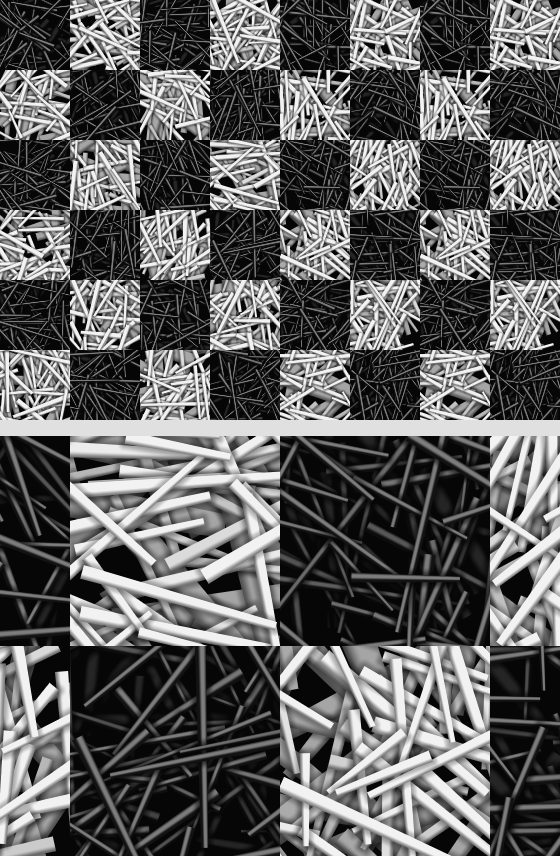
Top: the whole. Bottom: its middle third, enlarged.
This pattern is drawn by a WebGL 2 fragment shader. Its source:

```glsl
#version 300 es
precision highp float;
// Checkerboard of square tiles, each heaped with pale or dark rods.
uniform vec2 u_resolution;
out vec4 fragColor;

const vec2 GRID = vec2(8.0, 6.0);
const int RODS = 84;
const int SLABS = 20;
const float PI = 3.14159;
const float BLACK = 0.025;

float hash(vec3 p) {
    return fract(sin(dot(p, vec3(127.1, 311.7, 74.7))) * 43758.545);
}

// Rod-local position: x along the rod, y across it with the lit side positive.
vec2 rodSpace(vec2 p, vec2 centre, float angle) {
    vec2 along = vec2(cos(angle), sin(angle));
    vec2 across = vec2(-along.y, along.x);
    if (across.y < 0.0) across = -across;
    return vec2(dot(p - centre, along), dot(p - centre, across));
}

float rodDistance(vec2 q, float halfLength, float halfWidth) {
    vec2 d = abs(q) - vec2(halfLength, halfWidth);
    return length(max(d, 0.0)) + min(max(d.x, d.y), 0.0);
}

// Rounded pale shading, dark only along the lower flank.
float paleShade(float s, float tone) {
    return tone * mix(0.5, 1.0, smoothstep(-1.0, -0.1, s));
}

// Near-black body with a narrow glint on the upper flank.
float darkShade(float s, float tone) {
    float glint = 1.0 - smoothstep(0.15, 0.85, abs(s - 0.3));
    return tone * (0.07 + 0.42 * glint);
}

float rodTile(vec2 p, vec2 id, bool pale, float pixel) {
    float value = BLACK;
    float lean = PI * hash(vec3(id, 91.0));
    float spread = mix(0.7, 1.0, hash(vec3(id, 92.0)));
    float count = mix(60.0, float(RODS), hash(vec3(id, 93.0)));
    vec2 hole = vec2(hash(vec3(id, 94.0)), hash(vec3(id, 95.0)));
    float holeRadius = 0.3 * hash(vec3(id, 96.0));

    // Painted from the deepest rod to the nearest.
    for (int i = 0; i < RODS; i++) {
        float n = float(i);
        if (n > count) break;
        float depth = n / count;
        bool slab = i < SLABS;
        vec3 seed = vec3(id, n * 7.0 + 100.0);
        vec2 centre = vec2(hash(seed), hash(seed + vec3(0.0, 0.0, 1.0)));
        centre = centre * 1.2 - 0.1;
        // Gaps into the depth of the heap
        if (depth < 0.7 && distance(centre, hole) < holeRadius) continue;

        float turn = hash(seed + vec3(0.0, 0.0, 2.0)) - 0.5;
        float size = hash(seed + vec3(0.0, 0.0, 3.0));
        float angle = lean + PI * spread * turn;
        float halfLength = mix(0.22, 0.58, size);
        float halfWidth = slab ? mix(0.035, 0.08, size)
                               : mix(0.019, 0.032, fract(size * 5.0));
        if (!pale) halfWidth *= 0.72;

        vec2 q = rodSpace(p, centre, angle);
        halfWidth *= 1.0 + 0.25 * clamp(q.x / halfLength, -1.0, 1.0);
        float d = rodDistance(q, halfLength, halfWidth);
        if (d > 0.06) continue;

        // Contact shadow, then the rod itself
        value *= mix(pale ? 0.68 : 0.45, 1.0, smoothstep(0.0, 0.04, d));
        float tone = mix(pale ? 0.68 : 0.5, 1.0, smoothstep(0.2, 0.75, depth));
        float s = clamp(q.y / halfWidth, -1.0, 1.0);
        float shade = pale ? paleShade(s, tone) : darkShade(s, tone);
        if (slab) shade *= pale ? 0.95 : 0.6;
        float cover = clamp(0.5 - d / pixel, 0.0, 1.0);
        value = mix(value, shade, cover);
    }
    return value;
}

void main() {
    vec2 p = gl_FragCoord.xy / u_resolution * GRID;
    vec2 id = floor(p);
    bool pale = mod(id.x + id.y, 2.0) < 0.5;
    // The last two columns repeat the two before them.
    if (id.x > 5.5) id.x -= 2.0;
    float pixel = GRID.y / u_resolution.y;
    float value = rodTile(fract(p), id, pale, pixel);
    fragColor = vec4(vec3(clamp(value, BLACK, 0.95)), 1.0);
}
```
